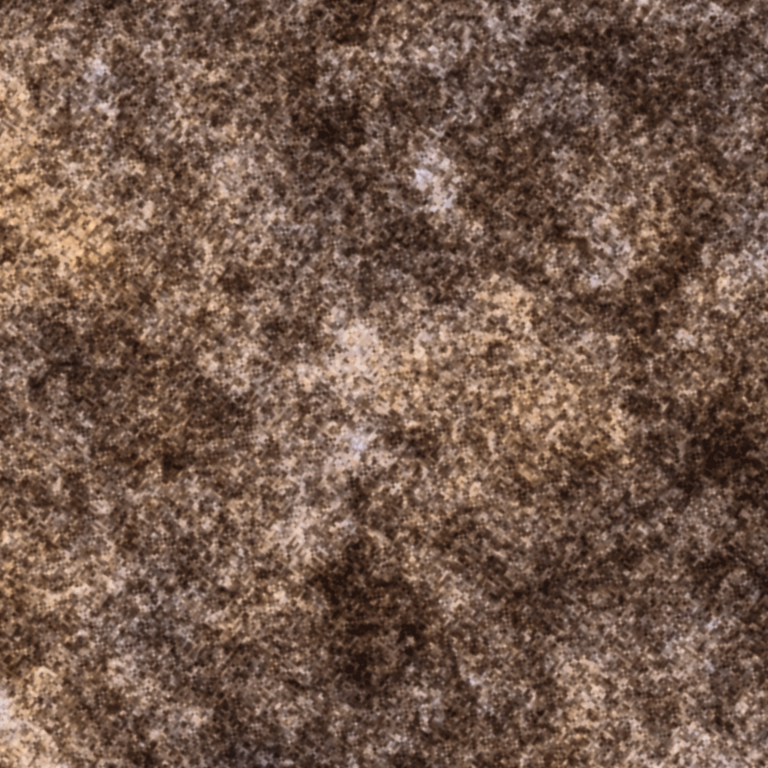
Reproduce this texture procedurally as a WebGL 2 fragment shader.

```glsl
#version 300 es
precision highp float;
precision highp int;
// Weathered brown earth crust with dark stains, pale mineral patches and fine grit.

uniform vec2 u_resolution;
out vec4 fragColor;

// Integer hash of a lattice cell, 0 to 1
float hashCell(ivec2 cell, int seed) {
    uvec2 c = uvec2(cell);
    uint h = c.x * 1597u ^ c.y * 51749u ^ uint(seed) * 7919u;
    h = h * 74779u + 28411u;
    h = ((h >> ((h >> 28u) + 4u)) ^ h) * 27737u;
    h = (h ^ (h >> 15u)) * 73529u;
    h ^= h >> 13u;
    return float(h & 65535u) / 65535.0;
}

// Value noise with zero mean and roughly unit deviation
float unitNoise(vec2 p, int seed) {
    ivec2 cell = ivec2(floor(p));
    vec2 f = fract(p);
    f = f * f * (3.0 - 2.0 * f);
    float low = mix(hashCell(cell, seed), hashCell(cell + ivec2(1, 0), seed), f.x);
    float high = mix(hashCell(cell + ivec2(0, 1), seed), hashCell(cell + ivec2(1, 1), seed), f.x);
    return (mix(low, high, f.y) - 0.5) / 0.214;
}

// Rotated octaves, normalised to unit deviation
float layers(vec2 p, float frequency, int octaves, float gain, int seed) {
    const mat2 turn = mat2(0.8, 0.6, -0.6, 0.8);
    float sum = 0.0, power = 0.0, amplitude = 1.0;
    p *= frequency;
    for (int i = 0; i < octaves; i++) {
        sum += amplitude * unitNoise(p, seed + i);
        power += amplitude * amplitude;
        amplitude *= gain;
        p = turn * p * 2.03 + 5.7;
    }
    return sum / sqrt(power);
}

// Bend the plane so that patches get ragged, flaky outlines
vec2 ragged(vec2 p, float amount) {
    return p + amount * vec2(layers(p, 24.0, 3, 0.7, 11), layers(p, 24.0, 3, 0.7, 21));
}

float crust(vec2 p) {
    return layers(p, 13.0, 4, 0.85, 31);
}

// Earth colours ordered by tone, measured in deviations from the middle
vec3 earthColor(float tone) {
    vec3 c = mix(vec3(0.14, 0.08, 0.06), vec3(0.23, 0.15, 0.11), smoothstep(-2.6, -1.5, tone));
    c = mix(c, vec3(0.33, 0.23, 0.18), clamp((tone + 1.5) / 0.8, 0.0, 1.0));
    c = mix(c, vec3(0.42, 0.32, 0.26), clamp((tone + 0.7) / 0.66, 0.0, 1.0));
    c = mix(c, vec3(0.52, 0.41, 0.35), clamp((tone + 0.04) / 0.6, 0.0, 1.0));
    c = mix(c, vec3(0.64, 0.53, 0.46), clamp((tone - 0.56) / 0.62, 0.0, 1.0));
    c = mix(c, vec3(0.80, 0.68, 0.62), clamp((tone - 1.18) / 0.78, 0.0, 1.0));
    return mix(c, vec3(0.90, 0.81, 0.76), smoothstep(1.96, 3.2, tone));
}

void main() {
    vec2 uv = gl_FragCoord.xy / min(u_resolution.x, u_resolution.y);
    vec2 p = ragged(uv, 0.005);

    // Broad stains, lumpy crust and grit
    float stain = layers(p, 3.6, 3, 0.65, 41);
    float lumps = crust(p);
    float grit = layers(uv, 125.0, 2, 0.95, 51);

    // Light from above catches the upper rims of the lumps
    float relief = lumps - crust(p + vec2(-0.002, 0.004));

    // Scattered pale deposits and small dark pits
    float pale = smoothstep(0.9, 2.3, layers(p, 9.0, 4, 0.65, 61));
    float pits = smoothstep(1.2, 2.3, layers(p, 17.0, 3, 0.6, 71));

    float tone = 0.42 * stain + 0.52 * lumps + 0.66 * grit + 0.25 * relief;
    tone += 0.95 * pale - 0.8 * pits - 0.04;
    vec3 color = earthColor(tone);

    // Rusty soil against cooler grey stains and deposits
    float warmth = 0.5 * layers(p, 4.5, 3, 0.6, 81) + 0.4 * layers(uv, 70.0, 2, 0.8, 91);
    warmth += 0.25 * stain - 0.9 * pale;
    color *= 1.0 + warmth * vec3(0.035, 0.0, -0.075);

    fragColor = vec4(clamp(color, 0.0, 1.0), 1.0);
}
```
